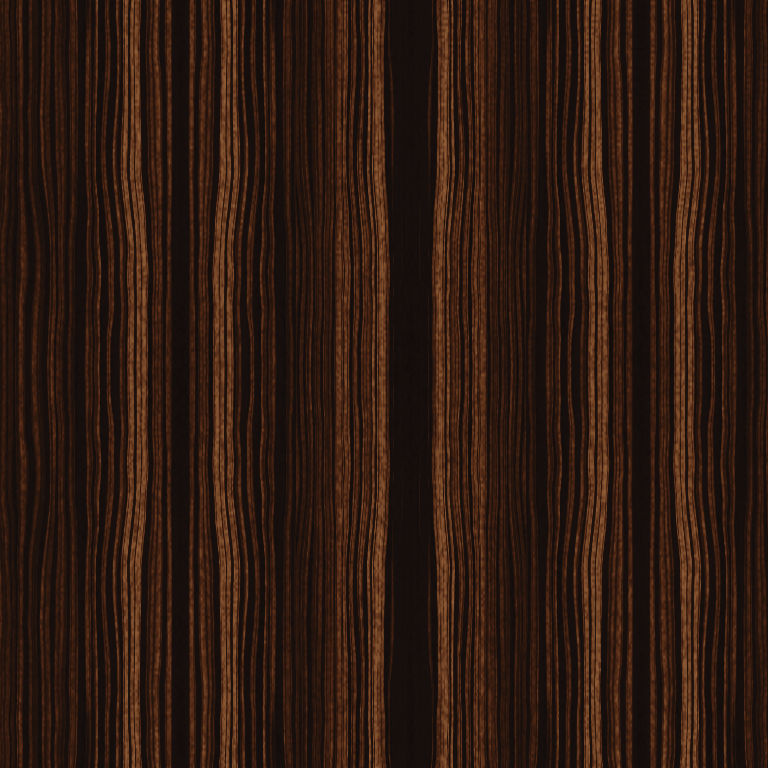
Give the GLSL for this texture, as a WebGL 2 fragment shader.

```glsl
#version 300 es
precision highp float;
// Dark striped veneer, bookmatched: the sheet is folded about vertical axes
// and one horizontal axis. Wavy black veins cut through brown and tan bands,
// with fine streaks and a speckled pore grain on top.
uniform vec2 u_resolution;
out vec4 fragColor;

float hash(vec2 p) {
    return fract(sin(dot(p, vec2(127.1, 311.7))) * 43758.5);
}

float noise(vec2 p) {
    vec2 i = floor(p), f = fract(p);
    f = f * f * (3.0 - 2.0 * f);
    return mix(mix(hash(i), hash(i + vec2(1, 0)), f.x),
               mix(hash(i + vec2(0, 1)), hash(i + vec2(1, 1)), f.x), f.y);
}

float bump(float x, float center, float halfWidth, float soft) {
    return 1.0 - smoothstep(halfWidth - soft, halfWidth + soft, abs(x - center));
}

// Coverage of dark veins, one per jittered cell, swelling along their length
float veins(vec2 p, float count, float widthScale, float seed, float pixel) {
    float x = p.x * count;
    float soft = max(0.07, 0.7 * pixel * count);
    float cover = 0.0;
    for (int k = -1; k <= 1; k++) {
        float id = floor(x) + float(k);
        float center = id + 0.5 + 0.6 * (hash(vec2(id, seed)) - 0.5);
        float swell = 0.45 + 1.1 * noise(vec2(id * 7.3 + seed, p.y * 6.0));
        float halfWidth = mix(0.08, 0.42, hash(vec2(id, seed + 5.0)));
        cover = max(cover, bump(x, center, halfWidth * swell * widthScale, soft));
    }
    return cover;
}

// Tone from 0 to 1 to wood colour; the stops follow the share of each colour
vec3 woodColor(float t) {
    vec3 c = vec3(0.065, 0.045, 0.04);
    c = mix(c, vec3(0.09, 0.06, 0.05), smoothstep(0.0, 0.13, t));
    c = mix(c, vec3(0.15, 0.08, 0.05), clamp((t - 0.13) / 0.21, 0.0, 1.0));
    c = mix(c, vec3(0.22, 0.11, 0.06), clamp((t - 0.34) / 0.19, 0.0, 1.0));
    c = mix(c, vec3(0.30, 0.15, 0.08), clamp((t - 0.53) / 0.16, 0.0, 1.0));
    c = mix(c, vec3(0.38, 0.21, 0.11), clamp((t - 0.69) / 0.15, 0.0, 1.0));
    c = mix(c, vec3(0.46, 0.28, 0.16), clamp((t - 0.84) / 0.12, 0.0, 1.0));
    return mix(c, vec3(0.56, 0.36, 0.21), clamp((t - 0.96) / 0.2, 0.0, 1.0));
}

// Sideways drift of the fibres, still at the fold
float drift(vec2 p) {
    float slow = noise(vec2(p.x * 22.0, p.y * 7.0 + 3.0)) - 0.5;
    float quick = noise(vec2(p.x * 45.0 + 9.0, p.y * 24.0)) - 0.5;
    return (0.013 * slow + 0.003 * quick) * smoothstep(0.0, 0.04, p.x);
}

float woodTone(vec2 p, float seed, float pixel) {
    float x = p.x + drift(p);

    // Broad zones counted outward from the fold
    float heart = bump(x, 0.0, 0.011 + 0.004 * noise(vec2(seed, p.y * 5.0)), 0.0015);
    float tan1 = bump(x, 0.060, 0.0125, 0.003);
    float tan2 = bump(x, 0.112, 0.007, 0.003);
    float plain = smoothstep(0.115, 0.140, x);

    // Band tone, varying slowly along the fibres
    float tone = 0.56 + 0.26 * noise(vec2(x * 75.0 + seed, p.y * 3.0));
    tone = mix(tone, 0.56, plain);
    tone = mix(tone, 0.80, tan2);
    tone = mix(tone, 0.94, tan1);

    // Fine streaks
    float streak = noise(vec2(x * 230.0, p.y * 4.0)) - 0.5;
    float hair = noise(vec2(x * 480.0, p.y * 9.0 + 4.0)) - 0.5;
    tone += streak * mix(0.20, 0.42, plain) * (1.0 - 0.6 * tan1);
    tone += hair * 0.16;

    // Black veins, wide near the fold and thin in the plain wood
    float wide = mix(1.15, 0.55, plain) * (1.0 - 0.85 * max(tan1, 0.8 * tan2));
    float dark = veins(vec2(x, p.y), 64.0, wide, seed + 2.0, pixel);
    float thin = mix(0.5, 0.8, plain) * (1.0 - 0.8 * tan1);
    float fine = veins(vec2(x, p.y), 150.0, thin, seed + 17.0, pixel);
    float split = bump(x, 0.063, 0.0017, max(0.0008, 0.6 * pixel));
    dark = max(dark, max(0.9 * split, 0.6 * fine));
    dark = max(dark, heart);
    return mix(tone, 0.09 + 0.08 * streak, dark);
}

void main() {
    vec2 uv = gl_FragCoord.xy / u_resolution;
    float pixel = 1.0 / u_resolution.x;

    // Fold into mirrored leaves; every second leaf is narrower
    float leaf = clamp(floor((uv.x - 0.235) / 0.3 + 0.5), 0.0, 2.0);
    float narrow = mod(leaf, 2.0);
    float across = abs(uv.x - 0.235 - 0.3 * leaf) * (1.0 + 0.3 * narrow);
    float along = sqrt(pow(uv.y - 0.52, 2.0) + 0.0008);
    float tone = woodTone(vec2(across, along), 11.0 * narrow, pixel);

    // Pore speckle, strongest on the light bands
    float speckle = noise(uv * vec2(400.0, 250.0)) - 0.5;
    float pores = noise(uv * vec2(260.0, 90.0) + 31.0) - 0.5;
    tone += (0.30 * speckle + 0.16 * pores) * mix(0.25, 1.0, smoothstep(0.1, 0.8, tone));

    fragColor = vec4(woodColor(clamp(tone, 0.0, 1.2)), 1.0);
}
```
